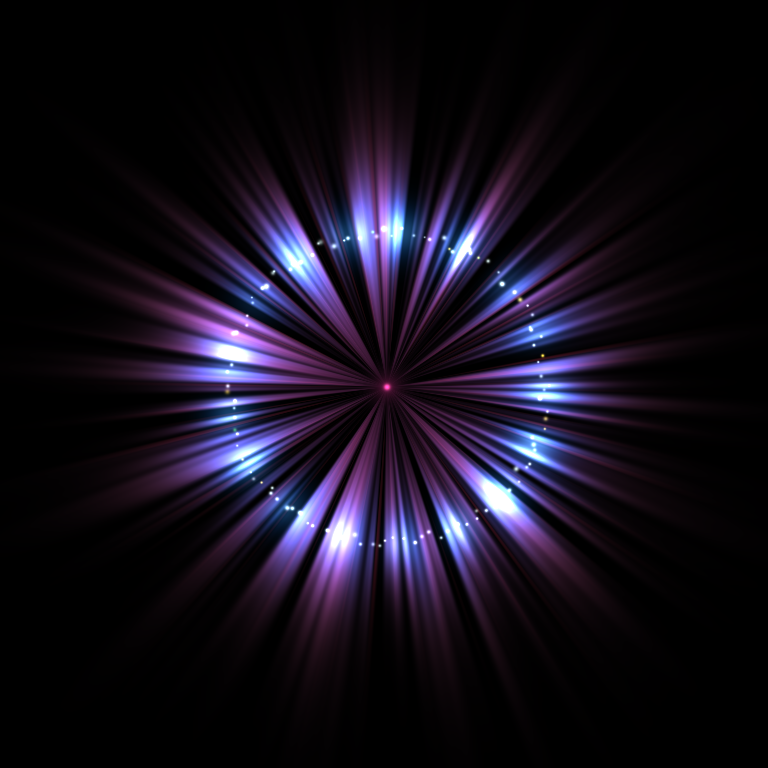
Write a three.js fragment shader that draws this background.

```glsl
// A burst of violet light rays crossing a ring of blue-white flares and tiny sparks.
// Gradient noise wrapped around the angle makes the rays; falloffs from the ring
// radius shape and tint them, and a looped cell search scatters the sparks.

varying vec2 vUv;

const float TAU = 6.283185;
const float RING = 0.202;

float hash(vec2 p) {
  return fract(sin(dot(p, vec2(127.1, 311.7))) * 43758.55);
}

// Dot of a random unit gradient with the offset; the lattice repeats in x
float corner(vec2 cell, vec2 offset, float period) {
  float angle = TAU * hash(vec2(mod(cell.x, period), cell.y));
  return dot(vec2(cos(angle), sin(angle)), offset);
}

float gradientNoise(vec2 p, float period) {
  vec2 i = floor(p);
  vec2 f = fract(p);
  vec2 w = f * f * f * (f * (f * 6.0 - 15.0) + 10.0);
  float low = mix(corner(i, f, period),
                  corner(i + vec2(1.0, 0.0), f - vec2(1.0, 0.0), period), w.x);
  float high = mix(corner(i + vec2(0.0, 1.0), f - vec2(0.0, 1.0), period),
                   corner(i + vec2(1.0), f - vec2(1.0), period), w.x);
  return mix(low, high, w.y);
}

// Streaks that run outward, with a slow change along their length
float streaks(float turn, float r, float count, float seed) {
  return gradientNoise(vec2(turn * count, seed + r * 1.2), count);
}

// Small glints jittered along the ring
vec3 sparks(vec2 p, float turn) {
  const float COUNT = 110.0;
  vec3 light = vec3(0.0);
  float home = floor(turn * COUNT);
  for (int k = -2; k <= 2; k++) {
    float id = mod(home + float(k), COUNT);
    float angle = TAU * (id + hash(vec2(id, 2.0))) / COUNT;
    float radius = RING + (hash(vec2(id, 5.0)) - 0.5) * 0.014;
    float size = mix(0.0012, 0.0032, hash(vec2(id, 9.0)));
    float d = length(p - radius * vec2(cos(angle), sin(angle))) / size;
    float tone = hash(vec2(id, 13.0));
    vec3 tint = mix(vec3(0.9, 1.0, 1.0), vec3(1.0, 0.85, 0.25), smoothstep(0.7, 0.9, tone));
    tint = mix(tint, vec3(0.35, 0.9, 0.3), smoothstep(0.92, 0.96, tone));
    light += tint * exp(-d * d) * mix(0.5, 1.3, hash(vec2(id, 17.0)));
  }
  return light;
}

void main() {
  vec2 p = (vUv - vec2(0.504, 0.496)) / vec2(1.02, 1.0);
  float r = length(p);
  float a = atan(p.y, p.x + 1e-6);
  float turn = fract(a / TAU);
  float d = r - RING;

  // Ray brightness from broad, medium and fine streaks
  float broad = streaks(turn, r, 26.0, 3.5);
  float medium = streaks(turn, r, 68.0, 17.5);
  float fine = streaks(turn, r, 150.0, 31.5);
  float ray = 0.48 + 0.65 * broad + 0.85 * medium + 0.6 * fine;
  ray = smoothstep(0.05, 1.05, ray);
  ray = mix(0.4, ray, smoothstep(0.0, 0.045, r));

  // Rise toward the ring, then fade with a different reach for each ray
  float reach = 0.092 + 0.045 * streaks(turn, 0.0, 90.0, 47.5) + 0.03 * broad;
  float inner = 0.22 + 0.78 * pow(min(r / RING, 1.0), 1.5);
  float outer = exp(-pow(max(d, 0.0) / reach, 1.4));
  float body = inner * outer;

  // Plum at the core, violet by the ring, russet at the tips
  float heat = exp(-d * d / 0.0075);
  vec3 cool = mix(vec3(0.62, 0.24, 0.52), vec3(0.5, 0.22, 0.36), smoothstep(0.0, 0.12, d));
  vec3 violet = mix(vec3(0.78, 0.44, 0.95), vec3(0.5, 0.46, 1.05),
                    smoothstep(-0.25, 0.3, streaks(turn, r, 44.0, 59.5)));
  vec3 color = mix(cool, violet, heat) * ray * body * 1.25;

  // Thin reddish filaments between the rays
  float filament = smoothstep(0.12, 0.5, streaks(turn, r, 190.0, 71.5));
  color += vec3(0.24, 0.06, 0.1) * filament * body * smoothstep(0.01, 0.08, r);

  // Flares spaced around the ring, thinned in three sectors
  float flare = 0.5 + 0.5 * cos(17.0 * a + 0.26);
  flare *= 0.72 - 0.28 * cos(3.0 * a - 1.31);
  flare *= 0.4 + 1.1 * ray;
  flare = 0.1 * ray + flare;
  color += vec3(0.06, 0.45, 0.95) * flare * exp(-d * d / 0.0012);
  color += vec3(0.5, 0.65, 0.5) * flare * flare * exp(-d * d / 0.00035);

  color += sparks(p, turn);

  // Pink point at the center
  color += vec3(1.0, 0.3, 0.65) * exp(-r * r / 0.000014);
  color += vec3(0.4, 0.08, 0.25) * exp(-r / 0.009);

  gl_FragColor = vec4(min(color, 1.0), 1.0);
}
```
